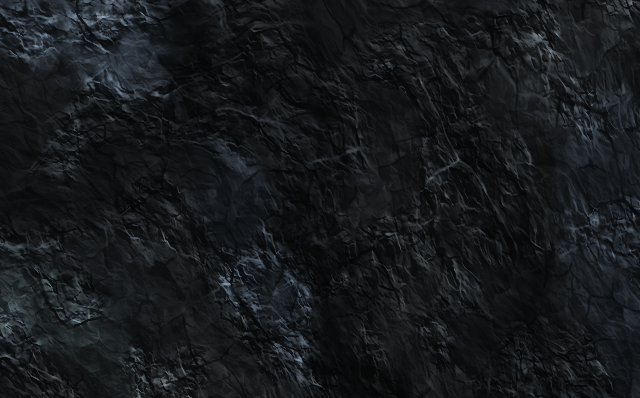
Reproduce this texture procedurally as a Shadertoy shader.

```glsl
const vec3 BLUE_SLATE = vec3(0.83, 0.98, 1.14);
const vec3 GREY_STONE = vec3(0.94, 1.00, 1.04);
const vec3 GREEN_SLATE = vec3(0.84, 1.02, 1.06);
const vec2 LIGHT_DIR = vec2(0.45, 0.893);

float hash21(vec2 p) {
    vec3 q = fract(p.xyx * vec3(0.1031, 0.1030, 0.0973));
    q += dot(q, q.yzx + 33.33);
    return fract((q.x + q.y) * q.z);
}

vec2 hash22(vec2 p) {
    return vec2(hash21(p), hash21(p + 57.3));
}

float noise(vec2 p) {
    vec2 cell = floor(p), f = fract(p);
    f = f * f * (3.0 - 2.0 * f);
    float low = mix(hash21(cell), hash21(cell + vec2(1, 0)), f.x);
    float high = mix(hash21(cell + vec2(0, 1)), hash21(cell + 1.0), f.x);
    return mix(low, high, f.y);
}

// Fractal noise centred on zero
float fbm(vec2 p, int octaves) {
    float sum = 0.0, amp = 0.5;
    for (int i = 0; i < octaves; i++) {
        sum += amp * (noise(p) - 0.5);
        p = mat2(0.8, 0.6, -0.6, 0.8) * p * 2.03 + 17.1;
        amp *= 0.5;
    }
    return sum;
}

// Tilted planes per cell, tightly joined: x = height, y = distance to a joint
vec2 facets(vec2 p, float sharpness) {
    vec2 cell = floor(p);
    float height = 0.0, weight = 1e-30, nearest = 9.0, second = 9.0;
    for (int j = -1; j <= 1; j++)
    for (int i = -1; i <= 1; i++) {
        vec2 id = cell + vec2(i, j);
        vec2 d = p - id - hash22(id);
        vec2 tilt = 1.7 * (hash22(id + 11.7) - 0.5);
        float dist = dot(d, d);
        float w = exp(-sharpness * dist);
        height += w * (dot(d, tilt) + 0.25 * hash21(id + 5.9));
        weight += w;
        second = min(second, max(nearest, dist));
        nearest = min(nearest, dist);
    }
    return vec2(height / weight, sqrt(second) - sqrt(nearest));
}

// Coordinates along and across the rock grain, which steepens to the right
vec2 grainSpace(vec2 p) {
    float angle = mix(0.75, 1.45, smoothstep(0.0, 1.5, p.x));
    vec2 along = vec2(cos(angle), -sin(angle));
    vec2 d = p - vec2(0.8, 0.5);
    vec2 q = vec2(dot(d, along) * 0.78, dot(d, vec2(-along.y, along.x)) * 1.1);
    q += 0.12 * vec2(fbm(p * 3.0 + 7.0, 2), fbm(p * 3.0 + 71.0, 2));
    return q + 0.03 * vec2(fbm(p * 13.0, 4), fbm(p * 13.0 + 31.0, 4));
}

float relief(vec2 p) {
    vec2 q = grainSpace(p);
    float height = 0.5 * facets(q * 6.0, 75.0).x / 6.0;
    height += 0.6 * facets(q * 14.0 + 3.7, 55.0).x / 14.0;
    height += 0.8 * facets(q * 30.0 + 8.1, 32.0).x / 30.0;
    height += 1.0 * facets(q * 58.0 + 1.3, 20.0).x / 58.0;
    return height + 2.6 * fbm(q * 30.0, 4) / 30.0;
}

// Rotated elliptical zone with a soft rim
float zone(vec2 p, vec2 centre, vec2 radius, float angle) {
    vec2 d = p - centre, axis = vec2(cos(angle), sin(angle));
    vec2 e = vec2(dot(d, axis), dot(d, vec2(-axis.y, axis.x))) / radius;
    return 1.0 - smoothstep(0.55, 1.2, length(e));
}

void mainImage(out vec4 fragColor, in vec2 fragCoord) {
    vec2 p = fragCoord / iResolution.y;
    vec2 q = grainSpace(p);
    vec2 w = p + 0.2 * vec2(fbm(p * 7.0 + 4.0, 5), fbm(p * 7.0 + 43.0, 5));

    // Broad light and shadow over the cliff
    float scree = zone(w, vec2(0.19, 0.95), vec2(0.28, 0.17), -0.3);
    float slab = zone(w, vec2(0.62, 0.36), vec2(0.40, 0.12), -1.15);
    float ledge = zone(w, vec2(0.16, 0.19), vec2(0.35, 0.09), -0.8);
    float rim = zone(w, vec2(1.54, 0.40), vec2(0.38, 0.12), -1.4);
    float crown = zone(w, vec2(1.44, 0.84), vec2(0.28, 0.15), 0.8);
    float exposure = 1.0 * scree + 0.6 * slab + 0.5 * ledge + 0.5 * rim + 0.5 * crown;
    exposure += 0.3 * zone(w, vec2(0.30, 0.14), vec2(0.45, 0.20), -0.7);
    exposure += 0.25 * zone(w, vec2(1.05, 0.28), vec2(0.28, 0.12), 0.7);
    exposure -= 0.5 * zone(w, vec2(0.83, 0.33), vec2(0.42, 0.08), -1.2);
    exposure -= 0.8 * zone(w, vec2(0.90, 0.05), vec2(0.15, 0.09), -0.4);
    exposure -= 0.5 * zone(w, vec2(1.30, 0.28), vec2(0.24, 0.09), -1.2);
    exposure -= 0.4 * zone(w, vec2(0.44, 0.85), vec2(0.28, 0.06), -1.4);
    exposure += 0.8 * fbm(q * 6.0 + 9.0, 3);

    // Slope lighting, compressed at steep joints, in calm and rugged patches
    vec2 e = vec2(0.0018, 0.0);
    vec2 slope = vec2(relief(p + e.xy) - relief(p - e.xy),
                      relief(p + e.yx) - relief(p - e.yx)) / (2.0 * e.x);
    float lit = -dot(slope, LIGHT_DIR);
    lit /= 1.0 + (lit > 0.0 ? 0.6 : 0.45) * abs(lit);
    float rugged = mix(0.4, 1.25, smoothstep(0.3, 0.65, noise(q * 9.0 + 13.0)));
    exposure += 0.62 * rugged * (0.5 + noise(q * 48.0 + 5.0)) * lit;

    // Angular blocks, short crevices and fine grit
    vec2 block = facets(q * 9.0 + 21.0, 80.0);
    float broken = smoothstep(0.55, 0.7, noise(q * 21.0 + 2.0));
    exposure += 0.7 * (block.x - 0.12);
    exposure += 0.6 * (facets(q * 22.0 + 6.4, 50.0).x - 0.12);
    exposure -= 0.8 * broken * (1.0 - smoothstep(0.0, 0.08, block.y));
    exposure += (1.1 + 0.6 * scree) * rugged * fbm(q * 70.0, 3);

    // Mineral tint
    float blue = clamp(0.35 + 0.6 * (scree + slab + rim) + fbm(w * 4.0, 3), 0.0, 1.0);
    vec3 tint = mix(GREY_STONE, BLUE_SLATE, blue);
    tint = mix(tint, GREEN_SLATE, 0.8 * ledge);
    float light = 0.016 + 0.064 * exp(exposure);
    light /= 1.0 + 0.5 * light * light;
    fragColor = vec4(light * tint, 1.0);
}
```
